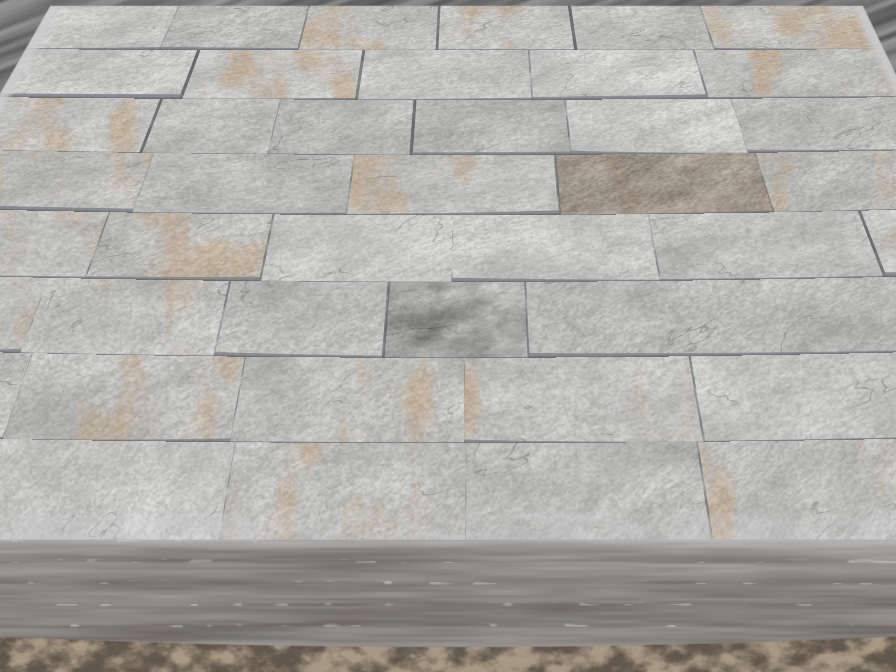
This texture is drawn by a Shadertoy shader. Its source:

```glsl
// A pallet of grey split-stone slabs in perspective: eight staggered courses,
// a film-wrapped front and rubble below. Courses come from an inverse
// perspective map, slab joints from a short progression per course.

const vec3 STONE_DARK = vec3(0.59, 0.59, 0.58);
const vec3 STONE_LIGHT = vec3(0.84, 0.84, 0.835);
const vec3 BROWN = vec3(0.60, 0.55, 0.50);
const vec3 RUST = vec3(0.75, 0.66, 0.56);
const vec3 SLAB_SIDE = vec3(0.50, 0.51, 0.53);
const vec3 JOINT = vec3(0.36, 0.37, 0.38);
const vec3 FILM = vec3(0.80, 0.80, 0.81);
const vec3 FRONT_DARK = vec3(0.43, 0.41, 0.39);
const vec3 FRONT_LIGHT = vec3(0.64, 0.63, 0.62);
const vec3 EARTH = vec3(0.38, 0.34, 0.30);
const vec3 PEBBLE = vec3(0.66, 0.60, 0.52);

const float TOP_EDGE = 0.0087, COURSE_SIZE = 0.0611, DEPTH = 0.0474;
const float FRONT_TOP = 0.803, FRONT_BOTTOM = 0.963;
const float BOW = 0.008;   // courses sag towards the middle
const float LEAN = 0.065;  // joints fan out towards the viewer
const float GRAIN = 0.5;   // fine speckle
const vec2 BROWN_SLAB = vec2(3, 3), DARK_SLAB = vec2(3, 5);

// Joints of each course: first position, pitch, pitch growth, count
const vec4 COURSES[8] = vec4[8](
    vec4(0.039, 0.150, 0, 6), vec4(0.212, 0.190, 0, 4),
    vec4(0.169, 0.128, 0.009, 5), vec4(0.160, 0.231, 0, 4),
    vec4(0.109, 0.180, 0.009, 5), vec4(0.039, 0.222, -0.013, 4),
    vec4(0.020, 0.242, 0.0035, 4), vec4(0.254, 0.266, 0, 3));

float hash(vec2 p) {
    vec3 q = fract(vec3(p.xyx) * 0.1031);
    q += dot(q, q.yzx + 33.33);
    return fract((q.x + q.y) * q.z);
}

float noise(vec2 p) {
    vec2 i = floor(p), f = fract(p);
    f = f * f * (3.0 - 2.0 * f);
    return mix(mix(hash(i), hash(i + vec2(1, 0)), f.x),
               mix(hash(i + vec2(0, 1)), hash(i + vec2(1, 1)), f.x), f.y);
}

float fbm(vec2 p) {
    float sum = 0.0, amp = 0.533;
    for (int i = 0; i < 4; i++) {
        sum += amp * noise(p);
        p = mat2(1.6, 1.2, -1.2, 1.6) * p + 7.3;
        amp *= 0.5;
    }
    return sum;
}

// Cleft surface with speckle, pale patches, cracks and rust
vec3 slabColor(vec2 q, vec2 id) {
    float seed = hash(id + 11.0);
    vec2 s = q + seed * 40.0;
    float slope = mix(0.2, 0.8, hash(id + 5.0));
    vec2 g = vec2(s.x - s.y * slope, s.y + s.x * slope);
    float cleft = fbm(g * vec2(1.8, 4)) - 0.5;
    float patches = fbm(s * vec2(1.1, 1.6) + 4.0) - 0.5;
    float speckle = 0.5 * (noise(g * vec2(13, 30)) + noise(s * vec2(34, 42))) - 0.5;
    float tone = 0.63 + 0.26 * (seed - 0.5) + 0.45 * cleft + 0.55 * patches;
    tone += GRAIN * speckle * (1.2 + patches);
    vec3 col = mix(STONE_DARK, STONE_LIGHT, clamp(tone, -0.3, 1.1));

    float crack = smoothstep(0.014, 0.0, abs(fbm(g * vec2(0.9, 2.4) + 3.0) - 0.5));
    col *= 1.0 - 0.16 * crack * smoothstep(0.62, 0.8, noise(s * 2.3));

    float rust = smoothstep(0.5, 0.8, fbm(s * vec2(2.4, 1.1) + 9.0));
    rust *= step(0.5, hash(id + 23.0));
    col = mix(col, RUST + 0.12 * speckle, 0.7 * rust);

    if (id == BROWN_SLAB) col = mix(col, BROWN + 0.3 * cleft + 0.16 * speckle, 0.8);
    if (id == DARK_SLAB) col *= 0.84 + 0.5 * cleft;
    return col;
}

vec3 topFace(vec2 p, float px) {
    float y = p.y - BOW * 4.0 * p.x * (1.0 - p.x)
            * smoothstep(0.0, 0.3, p.y) * smoothstep(FRONT_TOP, 0.6, p.y);
    float scale = COURSE_SIZE + DEPTH * y;
    float course = clamp((y - TOP_EDGE) / scale, 0.0, 7.999);
    float row = floor(course), f = course - row;
    float rowHeight = scale * scale / (COURSE_SIZE + DEPTH * TOP_EDGE);

    // Find the slab and its nearest joint
    vec4 c = COURSES[int(row)];
    float x = p.x - (p.x - 0.53) * LEAN * (f - 0.5);
    float left = -0.05, right = 1.05, gap = 1.0, joint = 0.0;
    vec2 id = vec2(0, row);
    for (float i = 0.0; i < c.w; i++) {
        float at = c.x + i * (c.y + i * c.z), d = abs(x - at);
        if (at < x) { left = at; id.x = i + 1.0; } else right = min(right, at);
        if (d < gap) { gap = d; joint = i; }
    }
    vec3 col = slabColor(vec2(p.x * 10.7, course), id);

    // Upright joints: most are tight and broken, a few stand open
    float open = pow(hash(vec2(joint, row) + 41.0), 2.0);
    float width = mix(0.0004, 0.0024, open);
    float line = smoothstep(width + px * 0.8, width - px * 0.4, gap * 1.333);
    float worn = mix(smoothstep(0.2, 0.7, noise(p * 60.0)), 1.0, open);
    col = mix(col, JOINT, line * worn * mix(0.4, 0.95, open));

    // Exposed lower slab edge, tapering along its length
    float taper = mix(hash(id + 61.0), hash(id + 83.0), (x - left) / (right - left));
    float lip = 0.0004 + 0.0065 * taper * taper;
    float below = (1.0 - f) * rowHeight;
    float side = smoothstep(-px * 0.6, px * 0.6, lip - below) * step(row, 6.5);
    vec3 lipColor = mix(JOINT, SLAB_SIDE, smoothstep(0.0, 0.003, below));
    return mix(col, lipColor, side * mix(0.45, 0.9, taper));
}

// Stretched film over layered slab edges
vec3 frontFace(vec2 p) {
    float t = (p.y - FRONT_TOP) / (FRONT_BOTTOM - FRONT_TOP);
    float streak = 0.6 * noise(p * vec2(5, 95)) + 0.4 * noise(p * vec2(16, 240));
    float layers = smoothstep(0.35, 0.5, abs(fract(t * 5.0) - 0.5));
    vec3 col = mix(FRONT_DARK, FRONT_LIGHT, clamp(streak * 0.9 + 0.2 - 0.3 * t, 0.0, 1.0));
    col += layers * (0.16 * smoothstep(0.77, 0.95, noise(p * vec2(60, 190))) - 0.03);
    return mix(col, FILM, 0.5 * smoothstep(0.12, 0.0, t) + 0.25 * smoothstep(0.93, 0.98, t));
}

void mainImage(out vec4 fragColor, in vec2 fragCoord) {
    vec2 p = fragCoord / iResolution.xy;
    p.y = 1.0 - p.y;
    float px = 1.0 / iResolution.y;
    vec3 col = topFace(p, px);

    // Film folded over the front and side edges
    float edge = min(p.x - 0.06 + 0.43 * p.y, 0.96 + 0.36 * p.y - p.x);
    col = mix(col, FILM, 0.5 * smoothstep(0.757, 0.775, p.y) * noise(p * vec2(30, 90)));
    col = mix(col, FILM, 0.8 * smoothstep(0.018, 0.006, edge));

    // Neighbouring stacks, front face, rubble
    vec3 stacks = vec3(0.34 + 0.25 * noise(vec2(p.x * 8.0, p.y * 120.0 + p.x * 60.0)));
    col = mix(stacks, col, smoothstep(-px, px, min(edge, p.y - TOP_EDGE)));
    col = mix(col, frontFace(p), smoothstep(-px, px, p.y - FRONT_TOP));
    float base = FRONT_BOTTOM - 0.016 * pow(abs(2.0 * p.x - 1.0), 2.0);
    vec3 rubble = mix(EARTH, PEBBLE, smoothstep(0.3, 0.75, fbm(p * vec2(45, 50))));
    col = mix(col, rubble, smoothstep(-px, px, p.y - base));
    fragColor = vec4(clamp(col, 0.0, 1.0), 1.0);
}
```
